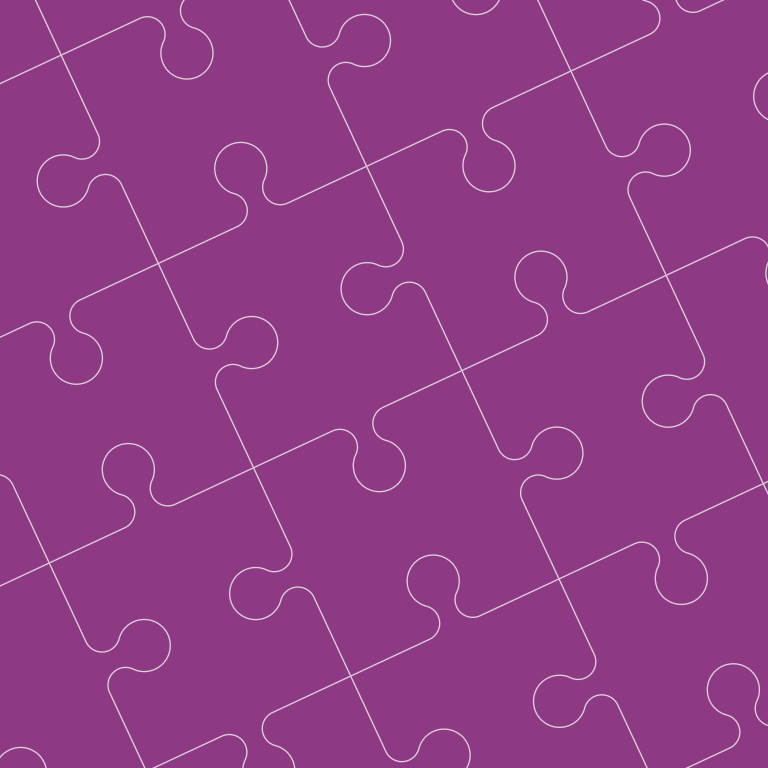
A WebGL 2 fragment shader for this pattern:

```glsl
#version 300 es
precision highp float;
// Interlocking jigsaw pieces outlined by a thin pale line on flat purple.
// A tilted square grid supplies two families of seams; every seam edge carries
// one round knob, joined by tangent fillets, whose side alternates by parity.

uniform vec2 u_resolution;
out vec4 fragColor;

const vec3 PURPLE = vec3(0.556, 0.222, 0.517);
const vec3 PALE = vec3(0.87, 0.81, 0.86);

const float TILT = radians(25.0);
const vec2 GRID_ORIGIN = vec2(0.0418, 0.3980);
const float PITCH = 0.2964;         // mean piece size
const float SKEW = 0.0029;          // shift of every odd grid line
const float LINE_WIDTH = 0.00175;

const float KNOB_HEIGHT = 0.0667;   // seam to knob centre
const float KNOB_RADIUS = 0.0339;
const float FILLET_RADIUS = 0.0230;

float isOdd(float n) {
    return mod(n, 2.0);
}

// Distance to a straight seam along x with one knob rising at x = 0.
float knobSeamDistance(vec2 p, float height, float knobR, float filletR) {
    p.x = abs(p.x);
    float reach = knobR + filletR;
    float rise = height - filletR;
    float filletX = sqrt(reach * reach - rise * rise);

    // Straight part, from the fillet outwards
    float d = length(vec2(min(p.x - filletX, 0.0), p.y));

    // Fillet arc, from the seam round to the point touching the knob
    vec2 fromFillet = p - vec2(filletX, filletR);
    vec2 toKnob = vec2(-filletX, rise);
    float turn = toKnob.x * fromFillet.y - toKnob.y * fromFillet.x;
    if (fromFillet.x < 0.0 && turn > 0.0)
        d = min(d, abs(length(fromFillet) - filletR));

    // Knob arc, open towards the neck
    vec2 fromKnob = p - vec2(0.0, height);
    float knobDistance = length(fromKnob);
    if (-fromKnob.y * reach < knobDistance * rise)
        d = min(d, abs(knobDistance - knobR));
    return d;
}

// Distance to the nearest seam running along the x axis of p.
// skew: odd-line shift on each axis; side: knob direction on even edges.
float seamFamily(vec2 p, vec2 skew, float side) {
    float column = floor(p.x / PITCH);
    float row = floor(p.y / PITCH + 0.5);

    // Edges alternate long and short; knobs on short ones sit off-centre
    float extra = skew.x * (1.0 - 2.0 * isOdd(column));
    float knobX = PITCH * (column + 0.5) + 0.5 * skew.x + min(extra, 0.0) * 0.7;
    float seamY = PITCH * row + skew.y * isOdd(row);

    float direction = side * (1.0 - 2.0 * isOdd(row + column));
    vec2 local = vec2(p.x - knobX, (p.y - seamY) * direction);
    return knobSeamDistance(local, KNOB_HEIGHT, KNOB_RADIUS, FILLET_RADIUS);
}

// Box-filtered coverage of a line, correct even when thinner than a pixel.
float lineCoverage(float d, float width, float pixel) {
    float nearEdge = (d - 0.5 * width) / pixel;
    float farEdge = (d + 0.5 * width) / pixel;
    return clamp(farEdge, -0.5, 0.5) - clamp(nearEdge, -0.5, 0.5);
}

void main() {
    float pixel = 1.0 / u_resolution.y;
    vec2 uv = gl_FragCoord.xy * pixel;

    // Tilted grid coordinates: x up to the right, y down to the right
    vec2 down = vec2(uv.x, 1.0 - uv.y);
    float c = cos(TILT), s = sin(TILT);
    vec2 grid = vec2(c * down.x - s * down.y, s * down.x + c * down.y) - GRID_ORIGIN;

    vec2 skew = vec2(SKEW, -SKEW);
    float d = min(seamFamily(grid, skew, -1.0),
                  seamFamily(grid.yx, skew.yx, 1.0));

    fragColor = vec4(mix(PURPLE, PALE, lineCoverage(d, LINE_WIDTH, pixel)), 1.0);
}
```
